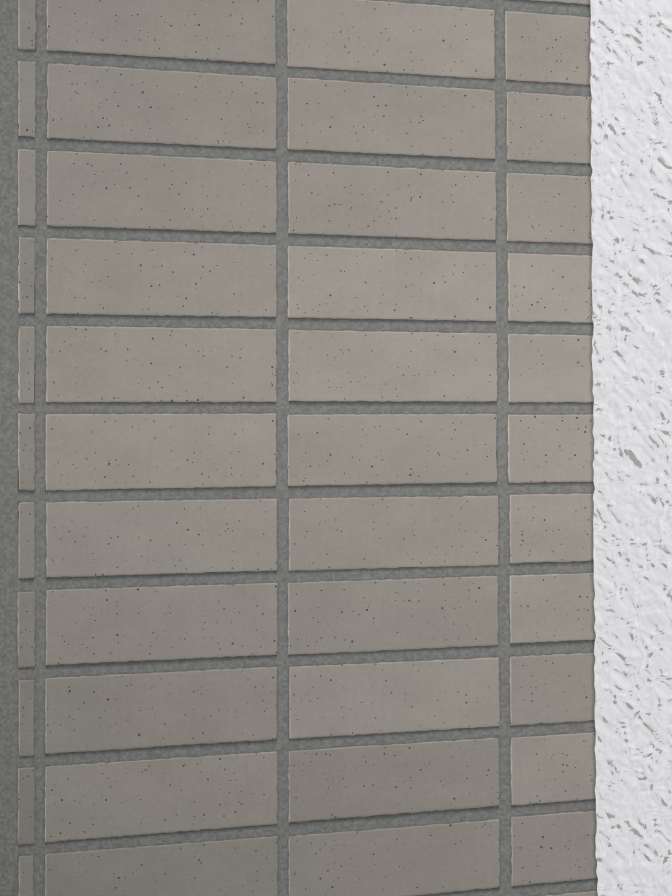
This texture is drawn by a WebGL 1 fragment shader. Its source:

```glsl
precision highp float;
// Stack-bonded pale bricks in recessed grey mortar, between a narrow corner and rough plaster.
// Row pitch and column width shrink to the right for perspective; each brick varies by hash,
// and value noise adds grain, pores, worn edges and the plaster stipple.
uniform vec2 u_resolution;

float hash(vec2 p) {
  return fract(sin(dot(p, vec2(127.1, 311.7))) * 43758.545);
}

float noise(vec2 p) {
  vec2 i = floor(p), f = fract(p);
  f = f * f * (3.0 - 2.0 * f);
  return mix(mix(hash(i), hash(i + vec2(1.0, 0.0)), f.x),
             mix(hash(i + vec2(0.0, 1.0)), hash(i + 1.0), f.x), f.y);
}

float fbm(vec2 p) {
  float sum = 0.0, gain = 0.5;
  for (int i = 0; i < 4; i++) {
    sum += gain * noise(p);
    p = p * 2.03 + 17.3;
    gain *= 0.5;
  }
  return sum;
}

// Centre of vertical joint k: spacing narrows and the lean grows to the right.
float jointX(float k, float y) {
  return 0.045 + 0.282 * k - 0.012 * k * k + (0.0045 * k - 0.0026) * (y - 0.5);
}

float roundedBox(vec2 p, vec2 halfSize, float radius) {
  vec2 d = abs(p) - halfSize + radius;
  return length(max(d, 0.0)) + min(max(d.x, d.y), 0.0) - radius;
}

// Sparse dark pores, one candidate per cell.
float pores(vec2 p, float cell) {
  vec2 id = floor(p / cell);
  vec2 centre = 0.2 + 0.6 * vec2(hash(id + 3.1), hash(id + 8.7));
  float radius = mix(0.0004, 0.0013, pow(hash(id + 5.3), 3.0));
  float dist = length(fract(p / cell) - centre) * cell;
  return step(0.83, hash(id)) * (1.0 - smoothstep(radius * 0.5, radius + 0.0007, dist));
}

// Blurred room beyond the corner: ceiling, pale window, dark furniture, floor.
vec3 room(vec2 p) {
  vec3 c = mix(vec3(0.72, 0.72, 0.71), vec3(0.82, 0.87, 0.88), smoothstep(0.24, 0.30, p.y));
  c = mix(c, vec3(0.62, 0.61, 0.60), smoothstep(0.33, 0.36, p.y));
  c = mix(c, vec3(0.82), smoothstep(0.40, 0.42, p.y));
  c = mix(c, vec3(0.14, 0.14, 0.13), smoothstep(0.51, 0.54, p.y));
  c = mix(c, vec3(0.56, 0.55, 0.54), smoothstep(0.57, 0.60, p.y));
  c = mix(c, vec3(0.42, 0.40, 0.39), smoothstep(0.70, 0.73, p.y));
  return c * (0.88 + 0.24 * noise(p * vec2(90.0, 60.0)));
}

vec3 plaster(vec2 p) {
  vec2 q = p * vec2(150.0, 135.0) + 2.0 * noise(p * 60.0);
  float relief = fbm(q) - fbm(q + vec2(0.35, -0.45));
  float pit = smoothstep(0.10, 0.24, relief) * smoothstep(0.35, 0.6, noise(p * 75.0));
  vec3 c = vec3(0.86, 0.86, 0.87) - 0.16 * relief;
  return mix(c, vec3(0.58, 0.57, 0.57), 0.75 * pit) * (1.02 - 0.05 * p.y);
}

void main() {
  // Canvas units: height 1, width 0.75, y pointing down.
  vec2 p = gl_FragCoord.xy / u_resolution * vec2(0.75, -1.0) + vec2(0.0, 1.0);
  float aa = 0.8 / u_resolution.y;
  float grain = fbm(p * 330.0) - 0.47;
  float light = clamp(0.56 + 0.55 * p.x - 0.9 * max(p.y - 0.45, 0.0)
                      - 0.25 * max(0.3 - p.y, 0.0), 0.0, 1.0);

  // Brick cell: rows converge on a level line near the middle.
  float pitch = 0.099 - 0.0157 * p.x;
  float v = (p.y - 0.4557) / pitch;
  float row = floor(v), f = fract(v);
  float col = -1.0;
  for (int k = 0; k < 3; k++) col += step(jointX(float(k), p.y), p.x);
  vec2 id = vec2(col, row);
  vec2 jitter = vec2(hash(id + 21.0), hash(id + 47.0)) - 0.5;

  // Brick face with uneven placing and slightly worn edges.
  float left = jointX(col, p.y) + 0.0066;
  float right = jointX(col + 1.0, p.y) - 0.0062;
  if (col < 0.0) left = 0.0205 + 0.003 * jitter.x;
  vec2 halfSize = vec2(0.5 * (right - left), 0.5 * pitch - 0.0064 - 0.0008 * hash(id + 9.0));
  vec2 local = vec2(p.x - 0.5 * (left + right), (f - 0.5) * pitch);
  local += vec2(0.0016, 0.0014) * jitter;
  local.y += 0.007 * jitter.x * local.x;
  float d = roundedBox(local, halfSize, 0.0012) + 0.0012 * (noise(p * 150.0) - 0.5);

  // Mortar, shaded beneath the brick above.
  vec3 color = vec3(0.47, 0.47, 0.46) * mix(0.84, 1.08, light) + 0.14 * grain;
  float below = (f < 0.5 ? f : f - 1.0) * pitch;
  float shadow = (1.0 - smoothstep(-0.0066, -0.001, below)) * step(abs(local.x), halfSize.x);
  color *= 1.0 - 0.26 * shadow;
  color *= 1.0 - 0.10 * (1.0 - smoothstep(0.0, 0.003, d));

  // Brick tone, mottling and pores.
  vec3 brick = mix(vec3(0.46, 0.445, 0.425), vec3(0.645, 0.62, 0.585), light);
  brick *= 0.985 + 0.05 * (hash(id + 63.0) - 0.5) + 0.07 * (fbm(p * vec2(22.0, 35.0)) - 0.4);
  brick += 0.035 * grain;
  brick *= 1.0 - 0.38 * max(pores(p, 0.0125), 0.6 * pores(p + 0.37, 0.0087));
  // Lit top and left arrises, dim lower edge.
  float topEdge = 1.0 - smoothstep(0.0004, 0.0024, local.y + halfSize.y);
  float leftEdge = 1.0 - smoothstep(0.0004, 0.0024, local.x + halfSize.x);
  float lowEdge = 1.0 - smoothstep(0.0, 0.003, halfSize.y - local.y);
  float wear = 0.4 + 0.8 * noise(p * 70.0);
  brick += wear * max(0.07 * topEdge, 0.11 * leftEdge) - 0.05 * lowEdge;
  if (col < 0.0) brick *= 0.96;
  color = mix(color, brick, 1.0 - smoothstep(-aa, aa, d));

  // Open corner at the left, rough plaster at the right.
  float corner = min(0.0235 - 0.002 * p.y, p.x - d);
  color = mix(room(p), color, max(smoothstep(-aa, aa, p.x - corner), 1.0 - smoothstep(-aa, aa, d)));
  float wallEdge = p.x - 0.6585 - 0.0075 * p.y + 0.0028 * (noise(p * 110.0) - 0.5);
  color *= 1.0 - 0.22 * smoothstep(-0.005, 0.0, wallEdge);
  color = mix(color, plaster(p), smoothstep(-aa, aa, wallEdge));
  gl_FragColor = vec4(clamp(color, 0.0, 1.0), 1.0);
}
```
